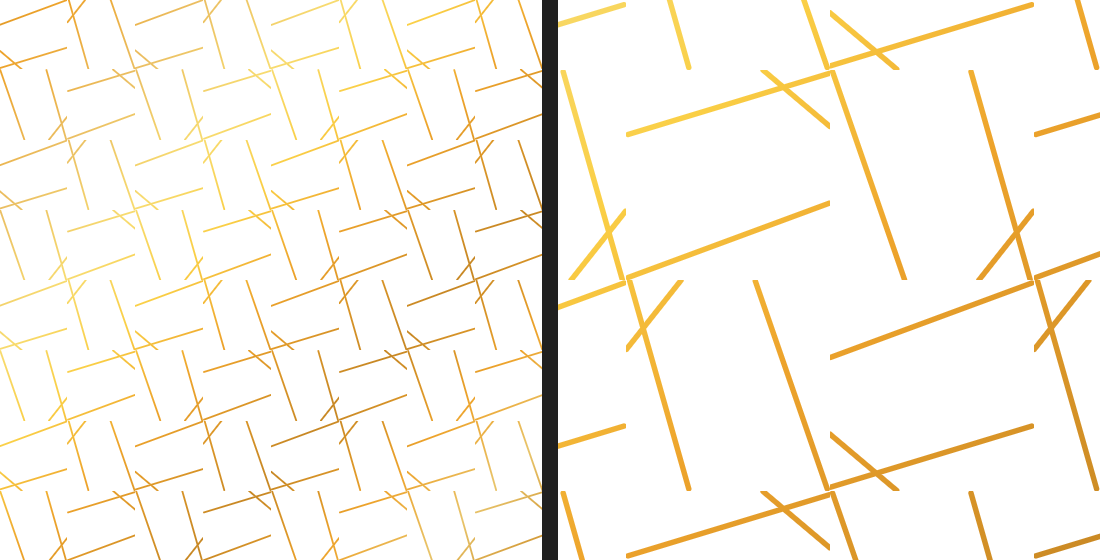
Left, the full canvas; right, a detail of the centre.
A WebGL 1 fragment shader for this pattern:

```glsl
precision highp float;
// Pinwheel lattice of thin crossing strokes in a diagonal gold foil gradient on white.
uniform vec2 u_resolution;

float segmentDistance(vec2 p, vec2 a, vec2 b) {
  vec2 pa = p - a, ba = b - a;
  return length(pa - ba * clamp(dot(pa, ba) / dot(ba, ba), 0.0, 1.0));
}

// Foil sheen along the diagonal, t from 0 (top left) to 1 (bottom right)
vec3 foil(float t) {
  vec3 amber = vec3(0.93, 0.64, 0.17);
  vec3 bronze = vec3(0.78, 0.53, 0.14);
  vec3 color = mix(vec3(0.88, 0.60, 0.15), amber, smoothstep(0.0, 0.06, t));
  color = mix(color, vec3(0.92, 0.75, 0.39), clamp((t - 0.06) / 0.13, 0.0, 1.0));
  color = mix(color, vec3(0.97, 0.86, 0.44), clamp((t - 0.19) / 0.12, 0.0, 1.0));
  color = mix(color, vec3(0.98, 0.81, 0.27), clamp((t - 0.31) / 0.10, 0.0, 1.0));
  color = mix(color, amber, clamp((t - 0.41) / 0.10, 0.0, 1.0));
  color = mix(color, bronze, clamp((t - 0.51) / 0.165, 0.0, 1.0));
  color = mix(color, amber, clamp((t - 0.675) / 0.115, 0.0, 1.0));
  color = mix(color, vec3(0.91, 0.77, 0.42), clamp((t - 0.79) / 0.10, 0.0, 1.0));
  return mix(color, vec3(0.82, 0.59, 0.20), clamp((t - 0.89) / 0.10, 0.0, 1.0));
}

void main() {
  // Canvas coordinates with y pointing down
  vec2 uv = gl_FragCoord.xy / u_resolution;
  uv.y = 1.0 - uv.y;

  // Repeating tile, -1 to 1 around the pinwheel centre
  const float repeats = 3.987;
  vec2 q = fract(uv * repeats + vec2(0.0043, 0.0058)) * 2.0 - 1.0;
  vec2 cell = vec2(1.0, u_resolution.y / u_resolution.x) / (2.0 * repeats);

  // Turn every quadrant onto the upper left one
  if (q.x * q.y < 0.0) {
    q = vec2(q.y, -q.x);
    cell = cell.yx;
  }
  q = -abs(q);

  // Two long strokes and one short crossing stroke, in canvas widths
  vec2 p = q * cell;
  float d = segmentDistance(p, vec2(-0.997, -0.018) * cell, vec2(-0.010, -0.308) * cell);
  d = min(d, segmentDistance(p, vec2(-0.997, -0.634) * cell, vec2(-0.010, -0.987) * cell));
  d = min(d, segmentDistance(p, vec2(-1.0, -0.270) * cell, vec2(-0.672, -0.002) * cell));

  float pixel = 1.0 / u_resolution.x;
  float ink = clamp((0.00168 - d) / pixel + 0.5, 0.0, 1.0);
  gl_FragColor = vec4(mix(vec3(1.0), foil((uv.x + uv.y) * 0.5), ink), 1.0);
}
```
